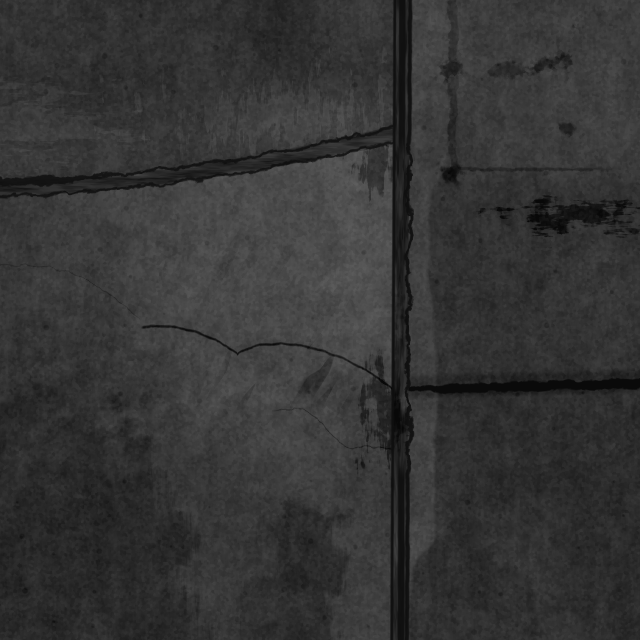
Give the GLSL for this texture, as a Shadertoy shader.

```glsl
#define STAIN_TONE 0.160
#define UPPER_TONE 0.185
#define PLASTER_TONE 0.285
#define SLAB_TONE 0.195
#define STRIP_TONE 0.255
#define GAP_TONE 0.055
#define MOTTLE 0.10
#define GRAIN 0.045
#define SPECK_GRID 17.0

float hash(vec2 p) {
  vec3 h = fract(p.xyx * 0.1031);
  h += dot(h, h.yzx + 33.33);
  return fract((h.x + h.y) * h.z);
}

// Soft cellular noise: tones of nearby cell points, blended by distance
float cells(vec2 p) {
  vec2 home = floor(p);
  float tone = 0.0, total = 0.0;
  for (int k = 0; k < 9; k++) {
    vec2 id = home + vec2(k % 3 - 1, k / 3 - 1);
    vec2 d = id + vec2(hash(id), hash(id + 57.0)) - p;
    float w = exp(-8.0 * dot(d, d));
    tone += w * hash(id + 113.0);
    total += w;
  }
  return tone / total;
}

float mottle(vec2 p) {
  return 0.5 * cells(p) + 0.3 * cells(p * 2.3 + 7.0) + 0.2 * cells(p * 5.1 + 31.0) - 0.5;
}

float below(float edge, float x, float soft) {
  return 1.0 - smoothstep(edge - soft, edge + soft, x);
}

float span(float a, float b, float x, float soft) {
  return below(b, x, soft) - below(a, x, soft);
}

float stroke(float d, float halfWidth) { return below(halfWidth, abs(d), 0.0016); }

float blot(vec2 p, float x, float y, float w, float h, float rough) {
  return below(0.8, length((p - vec2(x, y)) / vec2(w, h)) + rough, 0.35);
}

float crackHeight(float x) {
  float rise = 0.49 - 2.9 * (x - 0.25) * (x - 0.25);
  float arch = 0.463 - 2.1 * (x - 0.43) * (x - 0.43) - 0.009 * exp((0.371 - x) / 0.015);
  return x < 0.371 ? rise : arch;
}

float specks(vec2 p) {
  vec2 id = floor(p);
  vec2 center = 0.2 + 0.6 * vec2(hash(id + 5.0), hash(id + 23.0));
  float size = mix(0.025, 0.075, hash(id + 41.0));
  return step(0.72, hash(id)) * below(size, length(p - id - center), 0.025);
}

void mainImage(out vec4 fragColor, in vec2 fragCoord) {
  vec2 p = fragCoord / iResolution.xy;
  float x = p.x, y = p.y;
  float cloud = mottle(p * 8.0), fine = mottle(p * 42.0);
  float drip = mottle(p * vec2(85, 12) + 9.0), smear = mottle(p * vec2(14, 90) + 3.0);
  float rough = 2.0 * fine + cloud;
  vec2 q = p + vec2(0.12 * cloud + 0.06 * drip, 0.1 * cloud + 0.05 * fine);
  float joint = y - 0.705 - 0.03 * x - 0.18 * x * x;

  // Upper left slab, with pale scrapes above the joint
  float upper = UPPER_TONE + 0.03 * span(0.0, 0.075, joint, 0.03);
  upper += 0.055 * blot(p, 0.05, 0.805, 0.12, 0.045, rough + 2.0 * smear);
  upper += 0.065 * blot(p, 0.47, 0.822, 0.16, 0.05, rough + 2.5 * drip);
  upper += 0.05 * blot(p, 0.56, 0.98, 0.06, 0.07, rough);

  // Plaster panel and the stains at its foot
  float lower = mix(0.215, PLASTER_TONE, smoothstep(0.0, 0.42, x + 0.25 * (y - 0.5)));
  lower += 0.025 * span(0.5, 0.64, x, 0.06) * smoothstep(0.35, 0.55, y);
  lower -= 0.045 * below(0.38, q.y, 0.09);
  float stain = below(0.365 - 0.15 * x, q.y, 0.022) * below(0.345 - 0.3 * y, q.x, 0.018);
  float foot = span(0.39, 0.51, q.x, 0.018) * below(0.18, q.y, 0.025);
  lower = mix(lower, STAIN_TONE, max(stain, 0.75 * foot));
  lower -= 0.1 * blot(p, 0.593, 0.745, 0.027, 0.035, rough + 3.0 * drip);
  lower -= 0.1 * blot(p, 0.597, 0.355, 0.025, 0.055, rough + 3.0 * drip);

  // Slanted scratches around the crack
  float scratch = cells(vec2(0.87 * x - 0.5 * y, 0.5 * x + 0.87 * y) * vec2(85, 17));
  float scuffed = 0.35 * span(0.2, 0.6, x, 0.08) * span(0.35, 0.65, y, 0.06);
  scuffed += blot(p, 0.44, 0.41, 0.13, 0.05, cloud);
  lower -= 0.05 * scuffed * smoothstep(0.62, 0.85, scratch);

  // Right slabs, pale strip and dark marks
  float right = SLAB_TONE - 0.018 * below(0.39, y, 0.005);
  right += 0.04 * smoothstep(0.71, 0.75, y + 0.1 * cloud);
  float stripEdge = 0.682 - 0.04 * below(0.135, y, 0.03);
  stripEdge += 0.02 * smoothstep(0.69, 0.78, y) - 0.012 * span(0.5, 0.73, y, 0.07);
  right = mix(right, STRIP_TONE, below(stripEdge, x + 0.018 * cloud, 0.004));
  float marks = 0.55 * stroke(x - 0.708 - 0.01 * fine, 0.006) * smoothstep(0.72, 0.74, y);
  marks += 0.6 * stroke(y - 0.735 - 0.008 * fine, 0.0025) * span(0.7, 0.94, x, 0.03);
  marks += blot(p, 0.706, 0.893, 0.025, 0.016, rough);
  marks += 0.6 * blot(p, 0.79, 0.889, 0.032, 0.012, rough);
  marks += blot(p, 0.855, 0.899, 0.034, 0.017, rough);
  marks += blot(p, 0.899, 0.96, 0.011, 0.008, rough);
  marks += 0.8 * blot(p, 0.882, 0.8, 0.014, 0.011, rough);
  marks += 0.8 * blot(p, 0.715, 0.731, 0.02, 0.013, rough);
  marks += blot(p, 0.925, 0.662, 0.08, 0.024, rough + 3.0 * smear + 0.1);
  right -= 0.115 * min(marks, 1.0);

  // Surface grain
  float tone = mix(mix(lower, upper, smoothstep(-0.002, 0.002, joint)), right, step(0.628, x));
  tone += MOTTLE * (0.6 * cloud + 0.7 * fine) + 0.035 * drip + GRAIN * (cells(p * 230.0) - 0.5);
  tone -= 0.05 * specks(p * SPECK_GRID);

  // Cracks
  float jitter = 0.0012 * sin(x * 190.0) + 0.008 * fine, bend = max(x - 0.05, 0.0);
  tone -= 0.19 * stroke(y - crackHeight(x) - 0.4 * jitter, 0.0018) * span(0.222, 0.613, x, 0.003);
  tone -= 0.07 * stroke(y - 0.585 + 3.0 * bend * bend - jitter, 0.0006) * below(0.218, x, 0.004);
  float branch = stroke(y - 0.36 + 0.06 * smoothstep(0.47, 0.55, x) - jitter, 0.0008);
  tone -= 0.1 * branch * span(0.43, 0.612, x, 0.01);

  // Curved joint on the left
  float inJoint = below(0.615, x, 0.002);
  tone = mix(tone, 0.165 + 0.22 * smear, inJoint * stroke(joint, 0.012));
  float rims = stroke(joint - 0.011 - 0.012 * fine, 0.0025 + 0.004 * below(0.12, x, 0.07));
  rims = max(rims, stroke(joint + 0.012 - 0.01 * fine, 0.0022));
  tone = mix(tone, GAP_TONE, 0.85 * inJoint * rims);

  // Straight joint on the right
  float gap = y - 0.392 - 0.026 * (x - 0.65), inGap = smoothstep(0.63, 0.634, x);
  tone -= 0.06 * inGap * below(0.017, abs(gap - 0.004), 0.006);
  float gapWidth = mix(0.004, 0.0075, smoothstep(0.67, 0.7, x));
  tone = mix(tone, GAP_TONE - 0.015, inGap * stroke(gap + 0.008 * fine, gapWidth));

  // Vertical seam: worn filler, two rims, open core at both ends
  float worn = span(0.27, 0.77, y, 0.02), leftRim = 0.612 + 0.005 * y, rightRim = leftRim + 0.024;
  float sway = 0.0015 * sin(y * 61.0) + 0.001 * sin(y * 143.0) + 0.012 * fine;
  float filler = 0.155 + 0.25 * drip - 0.06 * blot(p, 0.628, 0.42, 0.03, 0.09, rough);
  tone = mix(tone, filler, span(leftRim, rightRim, x, 0.0015));
  float seam = max(stroke(x - leftRim, 0.0022), stroke(x - rightRim - sway * (0.15 + worn), 0.003));
  seam = max(seam, (1.0 - worn) * stroke(x - 0.6265 - 0.002 * y, 0.005));
  tone = mix(tone, GAP_TONE, 0.92 * seam);
  fragColor = vec4(vec3(clamp(tone, 0.03, 0.4)), 1.0);
}
```
